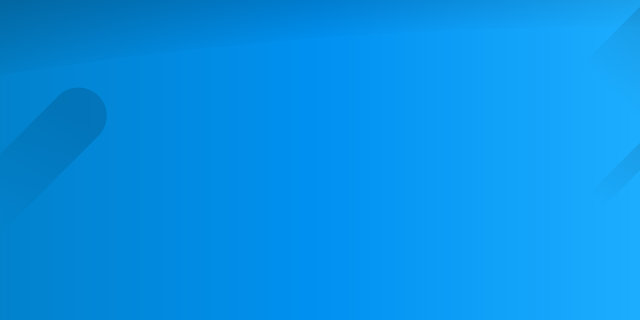
This background is drawn by a Shadertoy shader. Its source:

```glsl
// Blue horizontal gradient with a shaded curved top band and fading diagonal capsules.
#define LEFT_BLUE vec3(0.010, 0.510, 0.800)
#define MID_BLUE vec3(0.000, 0.568, 0.945)
#define RIGHT_BLUE vec3(0.112, 0.680, 1.000)
#define BAND_SHADE_LEFT 0.21
#define BAND_SHADE_RIGHT 0.07
#define BAND_EDGE_SHADE 0.12
#define CAPSULE_SHADE 0.13

// Antialiased coverage of the inside of a signed distance.
float coverage(float dist, float pixel) {
    return 1.0 - smoothstep(-0.5 * pixel, 0.5 * pixel, dist);
}

// Capsule running down-left from its cap and fading out over fadeLength.
float fadingCapsule(vec2 p, vec2 cap, float radius, float fadeLength, float pixel) {
    vec2 axis = -vec2(sqrt(0.5));
    vec2 q = p - cap;
    float along = max(dot(q, axis), 0.0);
    float dist = length(q - axis * along) - radius;
    return coverage(dist, pixel) * (1.0 - clamp(along / fadeLength, 0.0, 1.0));
}

// Depth of the top band's lower edge, measured from the top.
float bandDepth(float x) {
    return 0.236 - 0.160 * x + 0.0425 * x * x;
}

void mainImage(out vec4 fragColor, in vec2 fragCoord) {
    // Canvas units: x spans 0..2, y spans 0..1
    vec2 uv = fragCoord / iResolution.xy;
    vec2 p = uv * vec2(2.0, 1.0);
    float pixel = 1.0 / iResolution.y;

    // Base gradient
    vec3 color = mix(LEFT_BLUE, MID_BLUE, clamp(uv.x * 2.0, 0.0, 1.0));
    color = mix(color, RIGHT_BLUE, clamp(uv.x * 2.0 - 1.0, 0.0, 1.0));

    // Top band, darkest along the upper border
    float depth = 1.0 - p.y;
    float edge = bandDepth(p.x);
    float fade = mix(1.0, BAND_EDGE_SHADE, clamp(depth / edge, 0.0, 1.0));
    float bandShade = mix(BAND_SHADE_LEFT, BAND_SHADE_RIGHT, uv.x) * fade;
    color *= 1.0 - bandShade * coverage(depth - edge, pixel);

    // Diagonal capsules: left, upper right, lower right
    float capsules = fadingCapsule(p, vec2(0.245, 0.638), 0.0885, 0.42, pixel);
    capsules += fadingCapsule(p, vec2(2.186, 0.871), 0.208, 0.31, pixel);
    capsules += fadingCapsule(p, vec2(2.078, 0.589), 0.0305, 0.31, pixel);
    color *= 1.0 - CAPSULE_SHADE * capsules;

    fragColor = vec4(color, 1.0);
}
```
